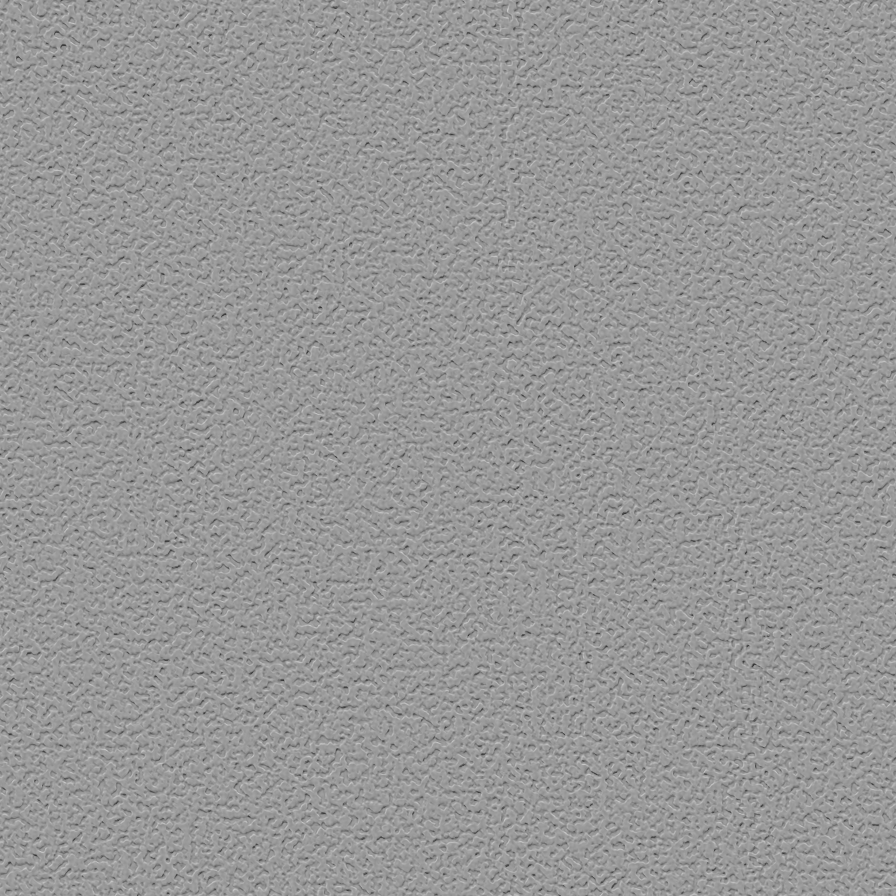
Give the GLSL for this texture map, as a WebGL 1 fragment shader.

```glsl
precision highp float;
// Fine grey stucco: small flat-topped grains parted by thin, dark crevices.
// A two-octave gradient noise is clipped into plateaus, lit from above and
// sharpened by its curvature; faint vertical bands vary the relief.

uniform vec2 u_resolution;

#define GRAIN_FREQ vec2(118.0, 136.0) // grains across the canvas
#define BASE_GREY 0.604
#define LIGHT_GAIN 0.070              // brightening of lit edges
#define SHADE_GAIN 0.125              // darkening of shaded edges
#define CURVE_GAIN 0.24               // bright rims and dark crevices
#define PIT_DEPTH 0.17                // extra depth of scattered pits
#define RELIEF_STEP 0.0015            // half width of the slope probe
#define PLATEAU vec2(-0.32, 0.10)     // noise range that forms grain edges
#define BAND_FREQ vec2(15.0, 1.2)     // tall, narrow bands of relief strength
#define GRIT 0.09                     // fine roughness of the grain tops

vec2 hash22(vec2 p) {
  vec3 q = fract(p.xyx * vec3(0.1031, 0.1030, 0.0973));
  q += dot(q, q.yzx + 33.33);
  return fract((q.xx + q.yz) * q.zy);
}

float cornerSlope(vec2 cell, vec2 offset) {
  return dot(hash22(cell) * 2.0 - 1.0, offset);
}

float gradientNoise(vec2 p) {
  vec2 i = floor(p), f = fract(p);
  vec2 u = f * f * f * (f * (f * 6.0 - 15.0) + 10.0);
  vec2 e = vec2(1.0, 0.0);
  float low = mix(cornerSlope(i, f), cornerSlope(i + e.xy, f - e.xy), u.x);
  float high = mix(cornerSlope(i + e.yx, f - e.yx),
                   cornerSlope(i + e.xx, f - e.xx), u.x);
  return mix(low, high, u.y);
}

// Raw grain field; the second octave is turned to hide the lattice.
float grainField(vec2 p) {
  vec2 q = p * GRAIN_FREQ;
  vec2 turned = mat2(0.8, 0.6, -0.6, 0.8) * q;
  return gradientNoise(q + 17.0) + 0.4 * gradientNoise(turned * 1.9 + 251.0);
}

// Grains with flat tops and narrow valleys.
float relief(vec2 p) {
  return smoothstep(PLATEAU.x, PLATEAU.y, grainField(p));
}

void main() {
  vec2 p = gl_FragCoord.xy / u_resolution;

  // Relief strength in bands; the light leans sideways in a few of them.
  float band = gradientNoise(p * BAND_FREQ + 41.0);
  float strength = 1.0 + 0.2 * band;
  float sideways = 0.6 * smoothstep(0.15, 0.5, band);
  vec2 toLight = normalize(mix(vec2(-0.25, 1.0), vec2(-1.0, 0.7), sideways));

  // Four probes around the point, along and across the light.
  vec2 along = toLight * RELIEF_STEP;
  vec2 across = vec2(along.y, -along.x);
  float nearSide = relief(p + along);
  float farSide = relief(p - along);
  float around = 0.25 * (nearSide + farSide + relief(p + across) + relief(p - across));

  // Slope towards the light splits into lit and shaded edges.
  float slope = farSide - nearSide;
  float lit = max(slope, 0.0);
  float shade = max(-slope, 0.0);
  float curvature = relief(p) - around;

  // Scattered deep pits on the steepest shaded edges.
  float pitMask = smoothstep(0.0, 0.3, gradientNoise(p * 135.0 + 307.0));
  float pit = pitMask * smoothstep(0.55, 1.0, shade);

  float grit = GRIT * gradientNoise(p * 235.0 + 113.0);

  float grey = BASE_GREY + grit + strength * (LIGHT_GAIN * lit
             - SHADE_GAIN * shade + CURVE_GAIN * curvature - PIT_DEPTH * pit);
  gl_FragColor = vec4(vec3(clamp(grey, 0.0, 1.0)), 1.0);
}
```
